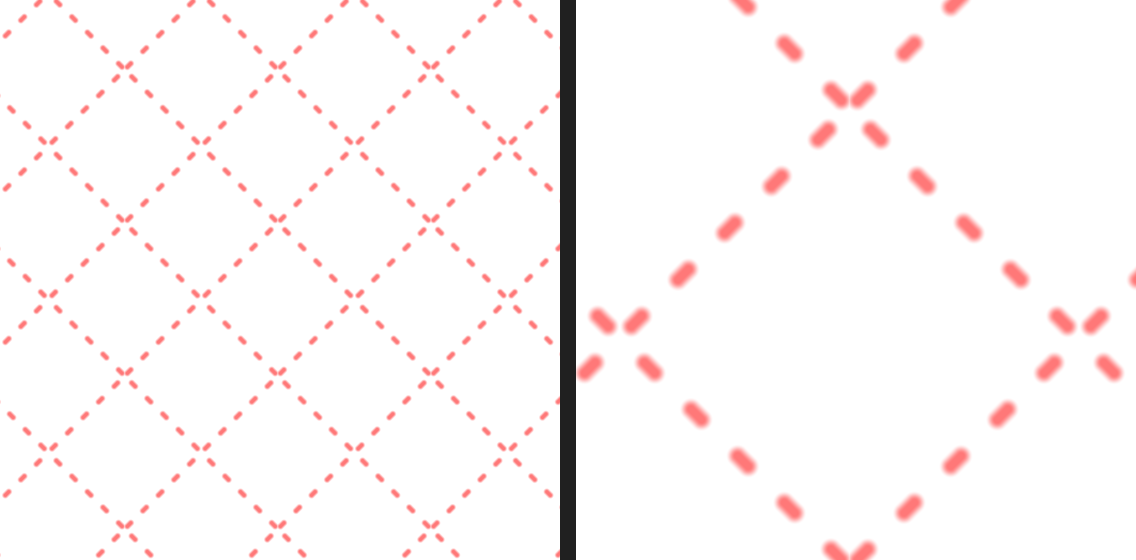
Left: the whole. Right: its middle third, enlarged.
A Shadertoy shader for this pattern:

```glsl
// Diagonal lattice of short, rounded coral dashes on white.

// Lengths are fractions of the canvas height.
const float UNIT        = 1.0 / 768.0;
const float PERIOD      = 210.0 * UNIT;              // distance between repeats
const vec2  CROSSING    = vec2(171.0, 672.5) * UNIT; // one crossing of two lines
const float DASH_COUNT  = 10.0;                      // dashes per line and repeat
const float FIRST_DASH  = 12.0 * UNIT;               // crossing to first dash, per axis
const float DASH_STEP   = 21.33 * UNIT;              // dash spacing, per axis
const float DASH_HALF   = 2.4 * UNIT;                // half core length, per axis
const float DASH_RADIUS = 3.3 * UNIT;
const float SOFTNESS    = 2.2 * UNIT;                // half width of the soft edge
const vec3  PAPER       = vec3(1.0);
const vec3  CORAL       = vec3(1.0, 0.47, 0.47);

// Distance to the dashes on all lines running along (1, 1).
float dashedLines(vec2 p) {
    float along  = 0.5 * (p.x + p.y);
    float across = 0.5 * (p.x - p.y);

    // Neighbouring lines are shifted by half a period in both directions.
    float shift = round(across / (0.5 * PERIOD)) * 0.5 * PERIOD;
    across -= shift;
    along = mod(along - shift, PERIOD);

    // The dashes restart at every repeat, leaving a shorter last gap.
    float index = clamp(round((along - FIRST_DASH) / DASH_STEP), 0.0, DASH_COUNT - 1.0);
    float offset = abs(along - FIRST_DASH - index * DASH_STEP);
    vec2 toCore = vec2(max(offset - DASH_HALF, 0.0), across);
    return sqrt(2.0) * length(toCore) - DASH_RADIUS;
}

void mainImage(out vec4 fragColor, in vec2 fragCoord) {
    // Coordinates from a crossing, with y pointing down.
    vec2 p = fragCoord / iResolution.y - CROSSING;
    p.y = -p.y;

    // The two diagonal directions mirror each other.
    float dist = min(dashedLines(p), dashedLines(vec2(-p.x, p.y)));

    float edge = max(SOFTNESS, 0.75 / iResolution.y);
    float ink = 1.0 - smoothstep(-edge, edge, dist);
    fragColor = vec4(mix(PAPER, CORAL, ink), 1.0);
}
```
